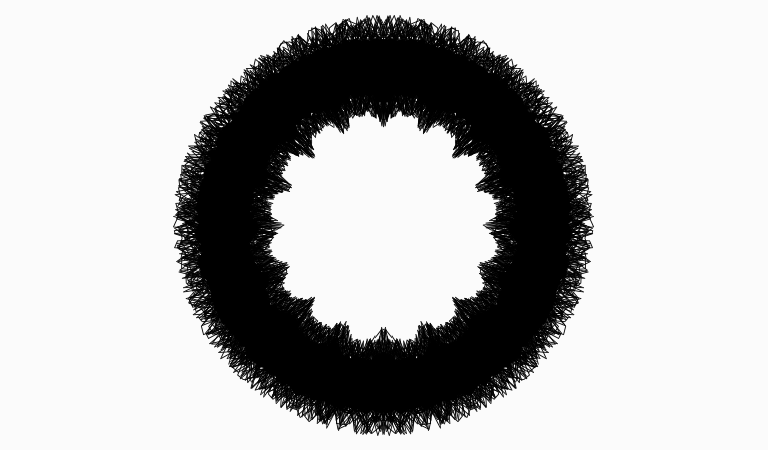
This background is drawn by a Shadertoy shader. Its source:

```glsl
vec2 hash2(vec2 p) {
    vec3 h = fract(p.xyx * vec3(0.1031, 0.1030, 0.0973));
    h += dot(h, h.yzx + 33.33);
    return fract((h.xx + h.yz) * h.zy);
}

float gradientNoise(vec2 p) {
    vec2 i = floor(p), f = fract(p), u = f * f * (3.0 - 2.0 * f);
    vec2 o = vec2(0.0, 1.0);
    float a = dot(hash2(i) - 0.5, f);
    float b = dot(hash2(i + o.yx) - 0.5, f - o.yx);
    float c = dot(hash2(i + o.xy) - 0.5, f - o.xy);
    float d = dot(hash2(i + o.yy) - 0.5, f - o.yy);
    return 2.0 * mix(mix(a, b, u.x), mix(c, d, u.x), u.y);
}

float segmentDistance(vec2 p, vec2 a, vec2 b) {
    vec2 pa = p - a, ba = b - a;
    return length(pa - ba * clamp(dot(pa, ba) / dot(ba, ba), 0.0, 1.0));
}

// Sixteen evenly spaced peaks around the circle
float petal(float angle) {
    return pow(0.5 + 0.5 * cos(16.0 * angle), 3.0);
}

// A jagged stroke vertex as (angle, radius)
vec2 strokeVertex(float id, float layer, bool inner) {
    vec2 h = hash2(vec2(id + 40.0, layer * 7.0 + (inner ? 301.0 : 11.0)));
    float angle = (id + 1.5 * (h.x - 0.5) + fract(layer * 0.618)) / 38.0;
    float reach = h.y * h.y;
    float radius = inner
        ? 0.304 - mix(0.053, 0.086, petal(angle)) * pow(h.y, 1.6)
        : 0.407 + 0.004 * cos(angle) + 0.061 * reach;
    return vec2(angle, radius);
}

void mainImage(out vec4 fragColor, in vec2 fragCoord) {
    float pixel = 1.0 / iResolution.y;
    vec2 p = (fragCoord - 0.5 * iResolution.xy) * pixel + vec2(0.001, 0.005);
    float r = length(p);
    float angle = atan(abs(p.x), p.y);
    float paper = 1.0;

    // Solid ring with uneven borders
    float rough = 0.016 * gradientNoise(vec2(angle * 32.0, r * 18.0));
    float innerEdge = 0.296 - 0.020 * petal(angle) + rough;
    float outerEdge = 0.416 + 0.004 * cos(angle) + rough;
    float ring = max(innerEdge - r, r - outerEdge);
    paper *= smoothstep(-pixel, pixel, ring);

    // Fine overlapping strokes on both sides of the ring
    if (r > 0.20 && r < 0.49) {
        bool inner = r < 0.36;
        vec2 scale = vec2(r, 1.0);
        vec2 polar = vec2(angle, r) * scale;
        for (float layer = 0.0; layer < 22.0; layer++) {
            float id = floor(angle * 38.0 - fract(layer * 0.618));
            vec2 previous = strokeVertex(id - 1.0, layer, inner) * scale;
            float d = 1.0;
            for (float k = 0.0; k < 3.0; k++) {
                vec2 next = strokeVertex(id + k, layer, inner) * scale;
                d = min(d, segmentDistance(polar, previous, next));
                previous = next;
            }
            paper *= 1.0 - 0.9 * smoothstep(0.0011 + 0.6 * pixel, 0.0011 - 0.6 * pixel, d);
        }
    }

    fragColor = vec4(vec3(0.985 * paper), 1.0);
}
```
